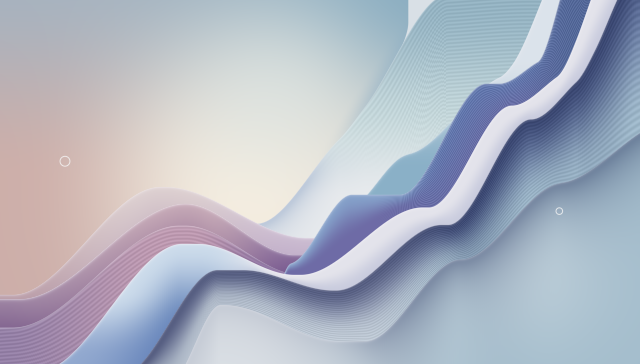
Reproduce this background procedurally as a Shadertoy shader.

```glsl
// Smooth step of height h between a and b
float rise(float x, float a, float b, float h) { return h * smoothstep(a, b, x); }

// Signed distance below an edge, in canvas heights
float below(float edge, float y) {
    float d = edge - y;
    return d / (length(vec2(dFdx(d), dFdy(d))) * iResolution.y);
}

float cover(float d) { return smoothstep(-0.7, 0.7, d * iResolution.y); }

// Soft round light
float blob(vec2 p, vec2 center, float falloff) {
    p -= center;
    return exp(-dot(p, p) * falloff);
}

// Sheet filling everything below its edge, with a bright rim and inner shade
vec3 sheet(vec3 under, float d, vec3 color, float rim, float shade) {
    color *= mix(vec3(1.0), vec3(0.46, 0.49, 0.62), shade * exp(-max(d, 0.0) / 0.075));
    color = mix(color, vec3(0.97, 0.96, 0.98), rim * exp(-abs(d) / 0.003));
    return mix(under, color, cover(d));
}

// Fine engraved lines along a phase
float engraving(float phase, float x) { return sin(phase + 5.0 * sin(x * 17.0)); }

vec3 ring(vec3 under, vec2 p, vec2 center, float radius) {
    float d = abs(length(p - center) - radius) - 0.0013;
    return mix(under, vec3(0.96), 0.85 * cover(-d));
}

void mainImage(out vec4 fragColor, in vec2 fragCoord) {
    vec2 uv = fragCoord / iResolution.xy;
    float x = uv.x, y = uv.y;
    vec2 p = uv * vec2(1.753, 1.0);

    // Sky with a warm side and a cream glow
    vec3 sky = mix(vec3(0.65, 0.70, 0.75), vec3(0.53, 0.67, 0.75), smoothstep(0.1, 0.65, x));
    vec3 warm = mix(vec3(0.80, 0.68, 0.66), vec3(0.86, 0.83, 0.80), smoothstep(0.05, 0.42, x));
    vec3 col = mix(warm, sky, smoothstep(0.5, 1.08, y + 0.12 * x));
    col = mix(col, vec3(0.98, 0.94, 0.88), 0.95 * blob(p, vec2(0.69, 0.47), 8.5));
    col = mix(col, vec3(0.87, 0.90, 0.89), 0.65 * blob(p, vec2(0.75, 0.73), 13.0));

    // Soft blue fold and pale sliver behind the tall panel
    float fold = smoothstep(0.0, 0.05, x - 0.52 - 0.36 * (y - 0.65));
    col = mix(col, vec3(0.55, 0.68, 0.77), 0.6 * fold * smoothstep(0.5, 0.75, y));
    float sliver = below(x, 0.617 + rise(y, 0.80, 0.94, 0.021));
    col = mix(col, vec3(0.85, 0.88, 0.90), cover(sliver) * step(0.8, y));

    // Tall engraved panel
    float edge = rise(x, 0.25, 0.36, 0.385) + rise(x, 0.40, 0.57, 0.27) + rise(x, 0.53, 0.70, 0.36);
    float d = below(edge, y);
    vec3 tone = mix(vec3(0.91, 0.92, 0.93), vec3(0.78, 0.85, 0.86), smoothstep(0.45, 0.70, y));
    tone = mix(tone, vec3(0.58, 0.70, 0.76), smoothstep(0.62, 1.0, y));
    tone = mix(tone, vec3(0.64, 0.71, 0.81), 0.75 * exp(-max(d, 0.0) / 0.035) * smoothstep(0.62, 0.48, y));
    tone += 0.026 * engraving(d * 620.0, x) * smoothstep(0.5, 0.75, y);
    col = sheet(col, d, tone, 0.25, 0.0);

    // Blue leaf that whitens upward
    edge = rise(x, 0.50, 0.575, 0.425) + rise(x, 0.54, 0.64, 0.15)
        + rise(x, 0.63, 0.80, 0.22) + rise(x, 0.78, 0.90, 0.35);
    d = below(edge, y);
    tone = mix(vec3(0.54, 0.69, 0.78), vec3(0.86, 0.89, 0.92), smoothstep(0.53, 0.84, y));
    col = sheet(col, d, tone, 0.4, 0.0);

    // Pale rose wave
    edge = 0.190 + rise(x, 0.02, 0.25, 0.296) - rise(x, 0.26, 0.48, 0.14);
    d = below(edge, y);
    tone = mix(vec3(0.74, 0.63, 0.67), vec3(0.87, 0.82, 0.82), smoothstep(0.02, 0.23, x));
    tone = mix(tone, vec3(0.80, 0.74, 0.82), smoothstep(0.28, 0.46, x));
    tone -= vec3(0.7, 0.9, 0.5) * clamp(d, 0.0, 0.12);
    col = sheet(col, d, tone, 0.5, 0.0);

    // Mauve wave
    edge = 0.178 + rise(x, 0.03, 0.29, 0.262) - rise(x, 0.29, 0.46, 0.14);
    d = below(edge, y);
    tone = mix(vec3(0.62, 0.52, 0.64), vec3(0.78, 0.67, 0.72), smoothstep(0.0, 0.27, x));
    tone = mix(tone, vec3(0.54, 0.43, 0.61), smoothstep(0.32, 0.46, x));
    tone -= vec3(1.3, 1.5, 0.9) * clamp(d, 0.0, 0.09);
    col = sheet(col, d, tone, 0.6, 0.0);

    // Engraved orchid wave
    edge = 0.10 + rise(x, 0.02, 0.28, 0.28) - rise(x, 0.29, 0.47, 0.135);
    d = below(edge, y);
    tone = mix(vec3(0.58, 0.50, 0.65), vec3(0.74, 0.60, 0.69), smoothstep(0.0, 0.26, x));
    tone = mix(tone, vec3(0.50, 0.40, 0.60), smoothstep(0.3, 0.45, x));
    tone += 0.035 * engraving(d * 620.0, x);
    col = sheet(col, d, tone, 0.4, 0.0);

    // Engraved indigo ribbon, bounded below by the white ribbon
    float white = -0.02 + rise(x, 0.06, 0.285, 0.35) - rise(x, 0.31, 0.46, 0.085)
        + rise(x, 0.47, 0.66, 0.185) + rise(x, 0.67, 0.80, 0.28)
        + rise(x, 0.80, 0.90, 0.10) + rise(x, 0.87, 0.96, 0.30);
    edge = rise(x, 0.40, 0.455, 0.275) + rise(x, 0.45, 0.55, 0.19) + rise(x, 0.625, 0.76, 0.305)
        + rise(x, 0.78, 0.86, 0.07) + rise(x, 0.84, 0.90, 0.26);
    d = below(edge, y);
    float depth = clamp((edge - y) / max(edge - white, 0.02), 0.0, 1.0);
    tone = mix(vec3(0.52, 0.63, 0.79), vec3(0.43, 0.42, 0.65), smoothstep(0.0, 0.75, depth));
    tone = mix(tone, mix(vec3(0.38, 0.47, 0.68), vec3(0.41, 0.43, 0.65), depth), smoothstep(0.58, 0.70, x));
    tone = mix(tone, vec3(0.33, 0.41, 0.60), smoothstep(0.80, 0.90, x));
    tone += 0.035 * engraving(depth * 120.0, x) * smoothstep(0.58, 0.68, x);
    col = sheet(col, d, tone, 0.4, 0.0);

    // White ribbon that turns blue at the left
    float dark = -0.03 + rise(x, 0.19, 0.34, 0.288) - rise(x, 0.38, 0.52, 0.056)
        + rise(x, 0.525, 0.69, 0.18) + rise(x, 0.70, 0.83, 0.29)
        + rise(x, 0.83, 0.93, 0.13) + rise(x, 0.90, 1.0, 0.28);
    d = below(white, y);
    depth = clamp((white - y) / max(white - dark, 0.02), 0.0, 1.0);
    tone = mix(vec3(0.89, 0.89, 0.92), vec3(0.79, 0.80, 0.87), smoothstep(0.3, 1.0, depth));
    vec3 azure = mix(vec3(0.80, 0.86, 0.92), vec3(0.42, 0.54, 0.74), smoothstep(0.0, 0.22, d));
    azure = mix(azure, vec3(0.42, 0.53, 0.74), 0.6 * smoothstep(0.2, 0.02, y));
    col = sheet(col, d, mix(azure, tone, smoothstep(0.32, 0.45, x)), 0.7, 0.0);

    // Shaded engraved ribbon
    float ground = -0.05 + rise(x, 0.265, 0.345, 0.212) - rise(x, 0.35, 0.53, 0.10)
        + rise(x, 0.57, 0.72, 0.225) + rise(x, 0.72, 0.88, 0.21) + rise(x, 0.87, 1.05, 0.17);
    d = below(dark, y);
    depth = clamp((dark - y) / max(dark - ground, 0.02), 0.0, 1.0);
    tone = mix(vec3(0.58, 0.61, 0.72), vec3(0.81, 0.85, 0.88), smoothstep(0.1, 0.8, depth));
    vec3 steel = mix(vec3(0.39, 0.46, 0.63), vec3(0.62, 0.72, 0.79), smoothstep(0.1, 0.95, depth));
    tone = mix(tone, steel, smoothstep(0.56, 0.76, x));
    tone += 0.033 * engraving(depth * 150.0, x) * smoothstep(0.3, 0.4, x);
    col = sheet(col, d, tone, 0.3, 0.9);

    // Ground with the shadow of the ribbon
    d = below(ground, y);
    tone = mix(vec3(0.86, 0.88, 0.90), vec3(0.64, 0.74, 0.80), smoothstep(0.5, 0.95, x + 0.12 * (1.0 - y)));
    tone = mix(tone, vec3(0.80, 0.85, 0.88), 0.6 * blob(p, vec2(1.45, 0.28), 18.0));
    col = sheet(col, d, tone, 0.3, mix(0.2, 0.7, smoothstep(0.5, 0.68, x)));

    // Small floating rings
    col = ring(col, p, vec2(0.178, 0.557), 0.0135);
    col = ring(col, p, vec2(1.532, 0.420), 0.0090);
    fragColor = vec4(clamp(col, 0.0, 1.0), 1.0);
}
```
